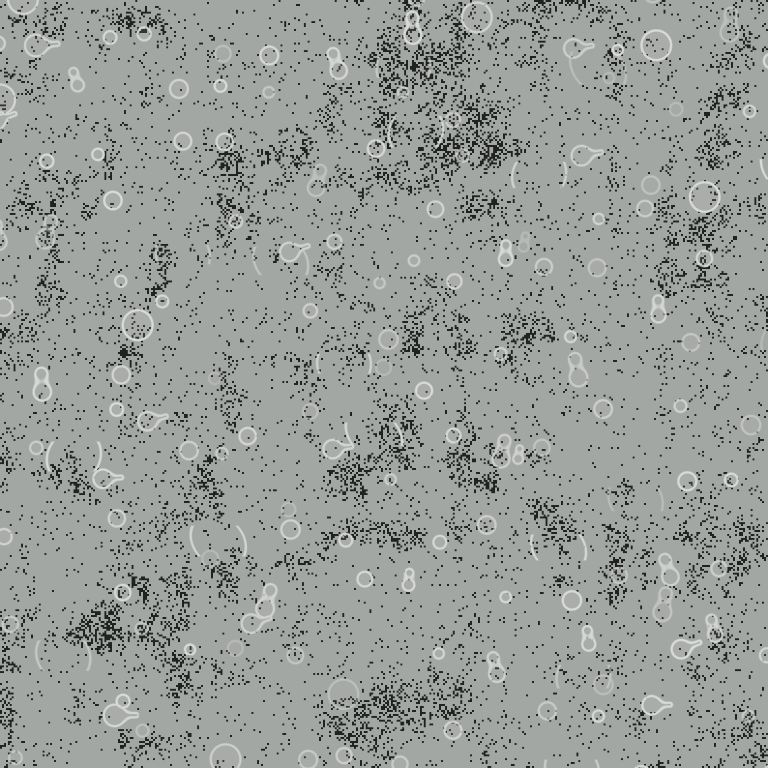
A Shadertoy shader for this texture:

```glsl
#define GRAINS 397.0        // speck cells across the canvas height
#define SPARSE 0.030        // chance of a speck in open ground
#define CLUSTERED 0.42      // extra chance inside a cluster
#define MARKS 12.0          // pale mark cells across the canvas height
#define LINE 0.0027         // outer half width of a pale line
#define GROUND vec3(0.640, 0.653, 0.640)
#define SPECK vec3(0.125, 0.135, 0.125)
#define PALE vec3(0.850, 0.860, 0.850)

float hash(vec2 p) {
    vec3 q = fract(p.xyx * vec3(0.1031, 0.1030, 0.0973));
    q += dot(q, q.yzx + 33.33);
    return fract((q.x + q.y) * q.z);
}

float valueNoise(vec2 p) {
    vec2 cell = floor(p), f = fract(p);
    f = f * f * (3.0 - 2.0 * f);
    vec2 e = vec2(0.0, 1.0);
    return mix(mix(hash(cell), hash(cell + e.yx), f.x),
               mix(hash(cell + e.xy), hash(cell + e.yy), f.x), f.y);
}

// Specks: upright and level streaks of density, broken by finer noise
float density(vec2 uv) {
    float upright = valueNoise(uv * vec2(30.0, 11.0) + 17.0);
    float level = valueNoise(uv * vec2(11.0, 30.0) + 71.0);
    float fine = valueNoise(uv * 70.0 + 133.0);
    float n = 0.35 * upright + 0.35 * level + 0.3 * fine;
    return SPARSE + CLUSTERED * smoothstep(0.5, 0.85, n);
}

float speck(vec2 cell) {
    return step(hash(cell + 211.0), density(cell / GRAINS));
}

// Blends the four cells around the nearest grid corner over a narrow edge
float specks(vec2 uv) {
    vec2 p = uv * GRAINS, corner = floor(p + 0.5);
    float edge = min(0.55 * GRAINS / iResolution.y, 1.0);
    vec2 w = clamp((p - corner) / edge + 0.5, 0.0, 1.0);
    return mix(mix(speck(corner - 1.0), speck(corner - vec2(0, 1)), w.x),
               mix(speck(corner - vec2(1, 0)), speck(corner), w.x), w.y);
}

float smoothMin(float a, float b, float k) {
    float h = max(k - abs(a - b), 0.0) / k;
    return min(a, b) - 0.25 * h * h * k;
}

float segment(vec2 p, vec2 a, vec2 b) {
    vec2 ab = b - a;
    return length(p - a - ab * clamp(dot(p - a, ab) / dot(ab, ab), 0.0, 1.0));
}

// Signed distance to a ring, teardrop or bean; strokes are already unsigned
float markShape(vec2 p, float kind, float size, float lean) {
    float r = mix(0.0065, 0.0125, size);
    if (kind < 0.66) {
        r += 0.007 * step(0.94, size);
        return length(p) - r;
    }
    if (kind < 0.76) {
        r = max(r, 0.010) * 1.2;
        float tail = segment(p, vec2(0), r * vec2(2.0, 0.4 + 0.4 * lean)) - 0.2 * r;
        return smoothMin(length(p) - r, tail, 0.7 * r);
    }
    if (kind < 0.91) {
        vec2 offset = vec2(0.35 * lean, 1.0) * r;
        float lower = length(p + offset) - 0.95 * r;
        float upper = length(p - offset) - 0.65 * r;
        return smoothMin(lower, upper, 1.3 * r);
    }
    float bend = 0.035;
    p.x += 0.35 * lean * p.y;
    float arc = abs(length(p - vec2(bend, 0)) - bend);
    return max(arc, abs(p.y) - 1.6 * r);
}

// Pale outlines scattered one per cell, with varied strength and faint fill
float marks(vec2 uv) {
    vec2 home = floor(uv * MARKS);
    float pixel = 1.0 / iResolution.y, pale = 0.0;
    for (int y = -1; y <= 1; y++)
    for (int x = -1; x <= 1; x++) {
        vec2 cell = home + vec2(x, y);
        vec2 jitter = vec2(hash(cell + 307.0), hash(cell + 401.0));
        vec2 p = uv - (cell + jitter) / MARKS;
        float lean = 2.0 * hash(cell + 503.0) - 1.0;
        float d = markShape(p, hash(cell + 601.0), hash(cell + 701.0), lean);
        float strength = mix(0.25, 1.0, sqrt(hash(cell + 809.0)));
        float outline = 1.0 - smoothstep(0.0004, max(LINE, 1.2 * pixel), abs(d));
        float fill = 0.12 * (1.0 - smoothstep(-pixel, pixel, d));
        pale = max(pale, strength * max(outline, fill));
    }
    return pale;
}

void mainImage(out vec4 fragColor, in vec2 fragCoord) {
    vec2 uv = fragCoord / iResolution.y;
    vec3 color = mix(GROUND, SPECK, specks(uv));
    color = mix(color, PALE, marks(uv));
    fragColor = vec4(color, 1.0);
}
```
